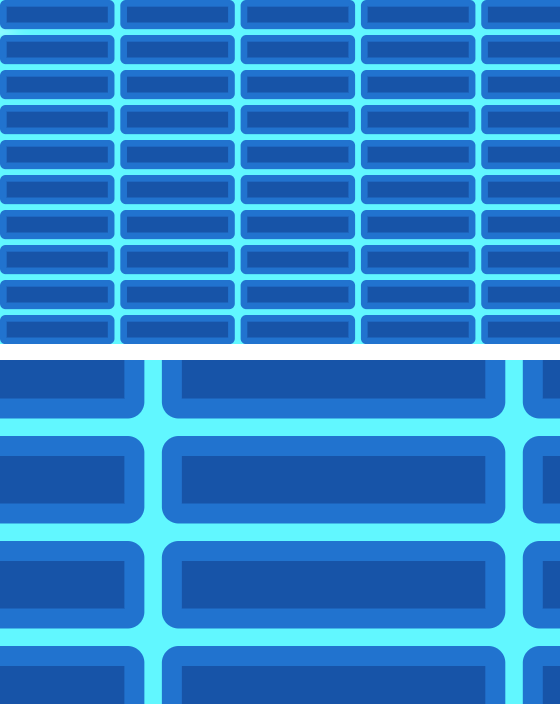
Top: the whole. Bottom: its middle third, enlarged.
Write a WebGL 2 fragment shader that draws this pattern.

```glsl
#version 300 es
precision highp float;

// A grid of wide rounded blue tiles on cyan, each with a darker sharp panel.
// The plane is folded into one cell measured from the top left corner, and
// box distance functions shape the tile. Lengths are fractions of the width.

uniform vec2 u_resolution;
out vec4 outColor;

const vec2 PITCH = vec2(0.21484, 0.0625);      // cell size
const vec2 TILE = vec2(0.20443, 0.05208);      // tile size
const float BORDER = 0.0119;                   // rim around the panel
const float RADIUS = 0.0100;                   // tile corner radius
const vec2 GLINT_CENTER = vec2(0.0, 0.0573);   // pale spot in the first gap
const vec2 GLINT_SIZE = vec2(0.032, 0.010);
const float GLINT_STRENGTH = 0.35;

const vec3 GAP_COLOR = vec3(0.38, 0.97, 1.00);
const vec3 RIM_COLOR = vec3(0.13, 0.45, 0.81);
const vec3 PANEL_COLOR = vec3(0.09, 0.33, 0.66);
const vec3 GLINT_COLOR = vec3(0.85, 1.00, 1.00);

// Signed distance to a box with rounded corners.
float roundedBox(vec2 p, vec2 halfSize, float radius) {
    vec2 q = abs(p) - halfSize + radius;
    return length(max(q, 0.0)) + min(max(q.x, q.y), 0.0) - radius;
}

// Share of a pixel inside a shape.
float coverage(float dist, float pixel) {
    return clamp(0.5 - dist / pixel, 0.0, 1.0);
}

void main() {
    float pixel = 1.0 / u_resolution.x;
    vec2 pos = vec2(gl_FragCoord.x, u_resolution.y - gl_FragCoord.y) * pixel;

    // Fold into one cell with its tile centred on zero.
    vec2 local = mod(pos + 0.5 * (PITCH - TILE), PITCH) - 0.5 * PITCH;

    // Gap with a faint glint at the left edge.
    vec2 g = (pos - GLINT_CENTER) / GLINT_SIZE;
    vec3 color = mix(GAP_COLOR, GLINT_COLOR, GLINT_STRENGTH * exp(-dot(g, g)));

    // Rounded tile, then the square-cornered panel.
    float tile = roundedBox(local, 0.5 * TILE, RADIUS);
    float panel = roundedBox(local, 0.5 * TILE - BORDER, 0.0);
    color = mix(color, RIM_COLOR, coverage(tile, pixel));
    color = mix(color, PANEL_COLOR, coverage(panel, pixel));

    outColor = vec4(color, 1.0);
}
```
